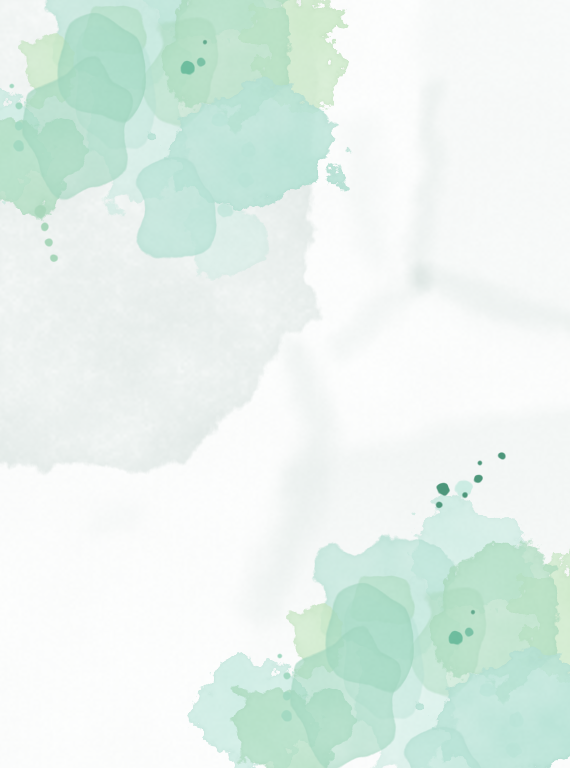
Write a WebGL 1 fragment shader that draws this background.

```glsl
precision highp float;
uniform vec2 u_resolution;

const vec3 MINT = vec3(0.80, 0.925, 0.89);
const vec3 TEAL = vec3(0.72, 0.89, 0.84);
const vec3 GREEN = vec3(0.69, 0.87, 0.76);
const vec3 JADE = vec3(0.64, 0.85, 0.76);
const vec3 LIME = vec3(0.80, 0.915, 0.79);
const vec3 PINE = vec3(0.30, 0.59, 0.48);
const vec3 GREY = vec3(0.885, 0.915, 0.905);

float hash(vec2 p) {
  return fract(sin(dot(p, vec2(127.1, 311.7))) * 43758.5453);
}

float noise(vec2 p) {
  vec2 i = floor(p), f = fract(p);
  f = f * f * (3.0 - 2.0 * f);
  return mix(mix(hash(i), hash(i + vec2(1, 0)), f.x),
             mix(hash(i + vec2(0, 1)), hash(i + 1.0), f.x), f.y);
}

float fbm(vec2 p) {
  float sum = 0.0, amp = 0.5;
  for (int i = 0; i < 5; i++) {
    sum += amp * noise(p);
    p = p * 2.03 + 17.3;
    amp *= 0.5;
  }
  return sum;
}

// Translucent rounded stain with a wavy or ragged edge and a darker rim
vec3 stain(vec3 base, vec2 p, vec2 center, vec2 radius, vec3 tint, float alpha, float ragged) {
  vec2 d = abs(p - center) / radius;
  float size = pow(pow(d.x, 2.5) + pow(d.y, 2.5), 0.4);
  float depth = (1.0 - size) * min(radius.x, radius.y);
  depth += 0.22 * (noise(p * 3.0 + center * 9.0) - 0.5);
  depth += ragged * (fbm(p * 7.0 + center) - 0.5);
  float rim = exp(-28.0 * max(depth, 0.0));
  float density = alpha * (0.75 + 0.45 * fbm(p * 2.2 + center) + 0.15 * rim);
  return mix(base, tint - 0.025 * rim, min(density, 1.0) * smoothstep(-0.01, 0.015, depth));
}

vec3 drop(vec3 base, vec2 p, vec2 center, float radius, vec3 tint) {
  float d = length(p - center) - radius * (0.85 + 0.35 * noise(p * 22.0));
  return mix(base, tint, 1.0 - smoothstep(-0.008, 0.012, d));
}

// Soft vein of pigment along a segment
float vein(vec2 p, vec2 a, vec2 b, float width) {
  vec2 ab = b - a;
  float d = length(p - a - ab * clamp(dot(p - a, ab) / dot(ab, ab), 0.0, 1.0));
  return smoothstep(width, 0.0, d);
}

vec3 cluster(vec3 c, vec2 p) {
  // Pale washes
  c = stain(c, p, vec2(2.02, -0.12), vec2(0.56, 0.50), MINT, 0.75, 0.35);
  c = stain(c, p, vec2(1.15, 0.25), vec2(0.68, 0.55), TEAL, 0.7, 0.12);
  c = stain(c, p, vec2(1.42, 1.10), vec2(0.48, 0.95), MINT, 0.65, 0.2);
  c = stain(c, p, vec2(2.22, 2.38), vec2(0.36, 0.40), MINT, 0.45, 0.2);
  c = stain(c, p, vec2(-0.12, 1.48), vec2(0.52, 0.56), MINT, 0.85, 0.45);
  // Outer greens
  c = stain(c, p, vec2(0.48, 0.72), vec2(0.27, 0.32), LIME, 0.8, 0.25);
  c = stain(c, p, vec2(0.22, 1.62), vec2(0.58, 0.44), GREEN, 0.75, 0.25);
  c = stain(c, p, vec2(3.00, 0.48), vec2(0.47, 0.58), LIME, 0.85, 0.5);
  // Right half
  c = stain(c, p, vec2(2.32, 0.45), vec2(0.62, 0.75), GREEN, 0.75, 0.25);
  c = stain(c, p, vec2(1.85, 0.72), vec2(0.37, 0.49), GREEN, 0.5, 0.03);
  c = stain(c, p, vec2(2.50, 1.46), vec2(0.82, 0.56), TEAL, 0.85, 0.35);
  c = stain(c, p, vec2(1.76, 2.08), vec2(0.39, 0.51), TEAL, 0.7, 0.04);
  // Left half
  c = stain(c, p, vec2(1.08, 0.27), vec2(0.30, 0.27), GREEN, 0.55, 0.05);
  c = stain(c, p, vec2(1.16, 0.85), vec2(0.34, 0.58), TEAL, 0.4, 0.03);
  c = stain(c, p, vec2(1.02, 0.72), vec2(0.42, 0.48), JADE, 0.65, 0.03);
  c = stain(c, p, vec2(0.80, 1.34), vec2(0.47, 0.66), JADE, 0.6, 0.04);
  // Drops inside and beside the stains
  c = drop(c, p, vec2(1.88, 0.68), 0.065, vec3(0.43, 0.74, 0.62));
  c = drop(c, p, vec2(2.01, 0.62), 0.04, vec3(0.48, 0.76, 0.65));
  c = drop(c, p, vec2(2.05, 0.42), 0.018, vec3(0.38, 0.66, 0.55));
  for (int i = 0; i < 4; i++) {
    float k = float(i);
    c = drop(c, p, vec2(0.12 + 0.07 * min(k, 1.0), 0.86 + 0.2 * k), 0.02 + 0.01 * k, JADE);
    vec2 spot = vec2(2.18 + 0.4 * hash(vec2(k, 3.0)), 1.20 + 0.3 * k);
    c = drop(c, p, spot, 0.07, mix(c, TEAL, 0.6));
  }
  return c;
}

void main() {
  // Canvas spans 5.7 by 7.68 units, measured from the top left
  vec2 uv = gl_FragCoord.xy / u_resolution;
  vec2 p = vec2(uv.x, 1.0 - uv.y) * vec2(5.7, 7.68);
  vec2 w = p + 0.3 * (vec2(fbm(p * 2.5), fbm(p * 2.5 + 40.0)) - 0.5);
  float cloud = fbm(p * 1.6 + 8.0);
  vec3 c = vec3(0.992, 0.996, 0.994) - 0.012 * cloud;

  // Faint washes at the right, with veins along their borders
  float wash = 0.18 * smoothstep(4.0, 4.4, w.x) * smoothstep(3.3, 2.7, w.y - 0.3 * (w.x - 4.2));
  float lower = smoothstep(-0.1, 0.25, w.x - 2.95 + 0.28 * (w.y - 4.5));
  wash += 0.32 * lower * smoothstep(4.35, 4.65, w.y + 0.2 * (w.x - 3.2)) * smoothstep(7.5, 4.5, w.y);
  wash += 0.32 * vein(w, vec2(4.32, 0.9), vec2(4.22, 2.75), 0.22);
  wash += 0.32 * vein(w, vec2(4.22, 2.75), vec2(5.65, 3.25), 0.22);
  wash += 0.30 * vein(w, vec2(4.2, 2.75), vec2(3.4, 3.45), 0.28);
  wash += 0.22 * vein(w, vec2(3.55, 1.3), vec2(3.8, 2.5), 0.32);
  wash += 0.40 * vein(w, vec2(2.95, 3.6), vec2(3.25, 4.3), 0.32);
  wash += 0.30 * vein(w, vec2(3.1, 4.6), vec2(2.6, 6.1), 0.35);
  wash += 0.15 * vein(w, vec2(1.0, 5.2), vec2(1.3, 5.15), 0.3);

  // Grey wash at the upper left
  float edge = max(max(w.x - 3.13, w.y - 4.65), dot(w, vec2(0.777, 0.631)) - 4.38);
  edge += 0.22 * (fbm(p * vec2(7.0, 4.0)) - 0.5);
  float grain = noise(p * 28.0) * noise(p * 11.0);
  float density = 0.42 + 0.5 * cloud + 0.2 * exp(4.0 * min(edge, 0.0)) - 0.3 * grain;
  density *= mix(0.7, 1.0, smoothstep(0.3, 2.2, p.y));
  wash += density * smoothstep(0.03, -0.04, edge);
  c = mix(c, GREY, clamp(wash, 0.0, 1.0));

  c = cluster(c, p);
  c = cluster(c, p - vec2(2.68, 5.70));

  // Trail below the upper stains
  for (int i = 0; i < 4; i++) {
    float k = float(i);
    c = drop(c, p, vec2(0.40 + 0.045 * k, 2.11 + 0.157 * k), 0.06 - 0.025 * min(k, 1.0), GREEN - 0.03);
  }
  // Dark splatter above the lower stains
  c = drop(c, p, vec2(4.64, 4.88), 0.08, MINT);
  c = drop(c, p, vec2(4.43, 4.89), 0.06, PINE);
  c = drop(c, p, vec2(4.39, 5.05), 0.03, PINE);
  c = drop(c, p, vec2(4.65, 4.95), 0.024, PINE);
  c = drop(c, p, vec2(4.78, 4.79), 0.04, PINE);
  c = drop(c, p, vec2(4.80, 4.63), 0.019, PINE);
  c = drop(c, p, vec2(5.02, 4.56), 0.033, PINE);
  gl_FragColor = vec4(c + 0.008 * (noise(p * 35.0) - 0.5), 1.0);
}
```
